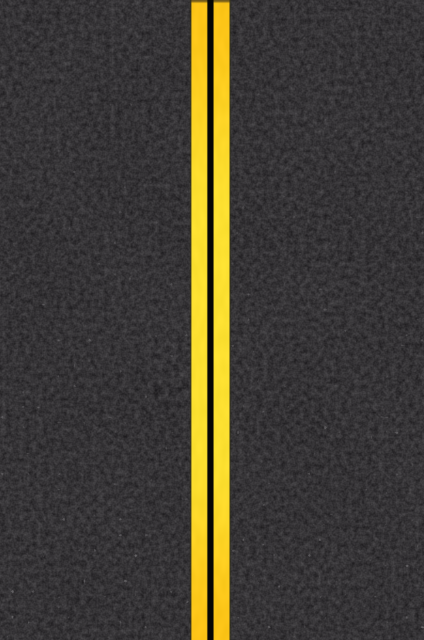
Give the GLSL for this texture, as a Shadertoy shader.

```glsl
// Dark asphalt road with a double yellow centre line.

float hash(vec2 p) {
    vec3 q = fract(vec3(p.xyx) * 0.1031);
    q += dot(q, q.yzx + 33.33);
    return fract((q.x + q.y) * q.z);
}

vec2 gradient(vec2 cell) {
    float angle = 6.2832 * hash(cell);
    return vec2(cos(angle), sin(angle));
}

float gradientNoise(vec2 p) {
    vec2 i = floor(p), f = fract(p);
    vec2 u = f * f * f * (f * (f * 6.0 - 15.0) + 10.0);
    vec2 e = vec2(1.0, 0.0);
    float low = mix(dot(gradient(i), f),
                    dot(gradient(i + e), f - e), u.x);
    float high = mix(dot(gradient(i + e.yx), f - e.yx),
                     dot(gradient(i + 1.0), f - 1.0), u.x);
    return mix(low, high, u.y);
}

// Soft-edged band of half width w around x = 0.
float band(float x, float w, float soft) {
    return 1.0 - smoothstep(w - soft, w + soft, abs(x));
}

vec3 asphalt(vec2 p) {
    float grain = 0.0;
    float weight = 0.075;
    float frequency = 105.0;
    for (int i = 0; i < 3; i++) {
        grain += weight * gradientNoise(p * frequency + float(i) * 17.3);
        weight *= 0.85;
        frequency *= 1.8;
    }
    float patches = 0.012 * gradientNoise(p * 7.0);

    // Sparse pale stones, more frequent towards the lower part.
    float stone = gradientNoise(p * 125.0 + 41.0);
    float pale = 0.16 * smoothstep(0.43, 0.65, stone) * (1.0 - 0.7 * p.y);

    // A worn, pitted spot left of the line.
    float worn = exp(-dot(p - vec2(0.255, 0.405), p - vec2(0.255, 0.405)) * 350.0);
    float pits = 0.09 * worn * gradientNoise(p * 75.0 + 9.0);

    return vec3(0.208, 0.201, 0.211) + grain + patches + pale + pits;
}

vec3 paint(vec2 uv, vec2 p) {
    float middle = smoothstep(0.0, 0.3, uv.y) * (1.0 - smoothstep(0.65, 1.0, uv.y));
    vec3 yellow = mix(vec3(0.99, 0.77, 0.09), vec3(0.99, 0.88, 0.19), middle);
    yellow += 0.025 * gradientNoise(p * vec2(90.0, 35.0));
    // Dim brownish cap at the upper end.
    return mix(yellow, vec3(0.46, 0.36, 0.10), smoothstep(0.994, 0.999, uv.y));
}

void mainImage(out vec4 fragColor, in vec2 fragCoord) {
    vec2 uv = fragCoord / iResolution.xy;
    vec2 p = fragCoord / iResolution.y;
    float soft = max(0.0024, 0.7 / iResolution.x);
    float x = uv.x - 0.4963;

    vec3 color = asphalt(p);

    // Olive shadow along the outer edges, black gap between the stripes.
    color = mix(color, vec3(0.20, 0.19, 0.07), 0.85 * band(x, 0.0475, 0.003));
    color = mix(color, vec3(0.025, 0.025, 0.015), band(x, 0.012, 0.004));

    // Both stripes share one mirrored profile.
    float stripe = band(abs(x) - 0.0262, 0.0188, soft);
    color = mix(color, paint(uv, p), stripe);

    fragColor = vec4(clamp(color, 0.0, 1.0), 1.0);
}
```
